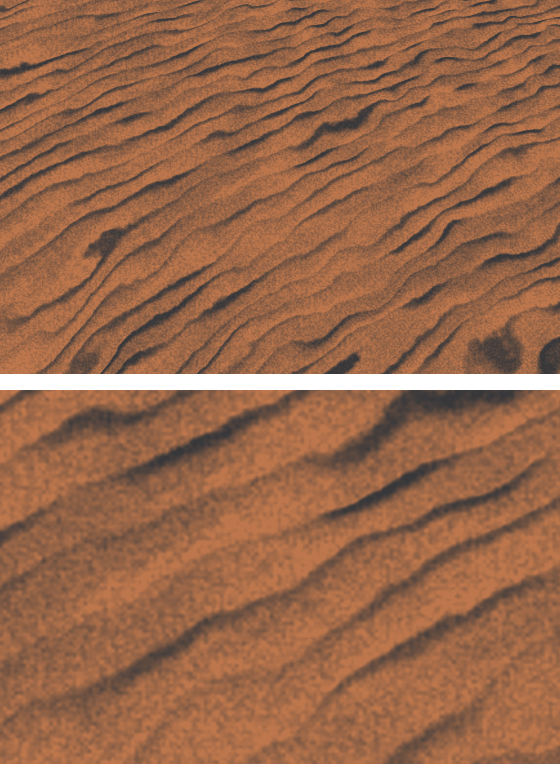
Top: the whole. Bottom: its middle third, enlarged.
Reproduce this texture procedurally as a Shadertoy shader.

```glsl
const vec3 SHADOW = vec3(0.22, 0.22, 0.23);
const vec3 SUNLIT = vec3(0.69, 0.44, 0.29);
const float NEAR_SPACING = 0.090; // ripple spacing at the lower edge
const float SPACING_LOSS = 0.062; // how much it shrinks towards the top
const float SLANT = 8.9;          // ripples crossed per unit of width

float hash(vec2 p) {
    return fract(sin(dot(p, vec2(127.1, 311.7))) * 43758.5453);
}

float noise(vec2 p) {
    vec2 cell = floor(p);
    vec2 f = fract(p);
    f = f * f * (3.0 - 2.0 * f);
    float low = mix(hash(cell), hash(cell + vec2(1.0, 0.0)), f.x);
    float high = mix(hash(cell + vec2(0.0, 1.0)), hash(cell + vec2(1.0, 1.0)), f.x);
    return mix(low, high, f.y);
}

vec2 rotate(vec2 p, float angle) {
    float c = cos(angle);
    float s = sin(angle);
    return vec2(c * p.x - s * p.y, s * p.x + c * p.y);
}

float fbm(vec2 p) {
    float sum = 0.0;
    float weight = 0.5;
    for (int i = 0; i < 4; i++) {
        sum += weight * (noise(p) - 0.5);
        p = rotate(p, 0.4) * 2.03 + 17.3;
        weight *= 0.5;
    }
    return sum;
}

// Ground position: x runs along the ripples, y counts them
vec2 groundPlane(vec2 p) {
    float spacing = NEAR_SPACING - SPACING_LOSS * p.y;
    float along = (p.x - 0.75) / spacing;
    float count = -log(spacing) / SPACING_LOSS - SLANT * p.x;
    return vec2(along, count);
}

// Bends and merges the ripples, more strongly in the foreground
float warpedPhase(vec2 ground, vec2 p) {
    float broad = noise(ground * vec2(0.27, 0.45)) - 0.5;
    float fine = noise(ground * vec2(0.85, 0.90) + 31.0) - 0.5;
    float rough = fbm(p * 38.0);
    float bend = mix(2.1, 0.9, smoothstep(0.0, 0.55, p.y));
    return ground.y + bend * (broad + 0.6 * fine) + 0.26 * rough;
}

// Shadow under a crest: firm upper edge, soft lower edge
float crestShadow(float f, float strength) {
    float width = mix(0.28, 0.52, strength);
    float lower = smoothstep(1.0 - width, 1.0 - 0.38 * width, f);
    float upper = 1.0 - smoothstep(0.86, 1.0, f);
    return lower * upper * strength;
}

// Two lattices half a right angle apart leave no visible grid
float sandGrain(vec2 p) {
    float straight = noise(p * 290.0) - 0.5;
    float diagonal = noise(rotate(p, 0.785) * 230.0 + 9.0) - 0.5;
    return 0.32 * straight + 0.32 * diagonal;
}

void mainImage(out vec4 fragColor, in vec2 fragCoord) {
    vec2 p = fragCoord / iResolution.y;
    vec2 ground = groundPlane(p);
    float phase = warpedPhase(ground, p);
    float f = fract(phase);

    // Each ripple breaks into short segments, sparser in the foreground
    float segment = noise(vec2(ground.x * 0.60, floor(phase) * 7.31));
    float patches = noise(ground * vec2(0.22, 0.30) + 60.0) - 0.5;
    float sparse = mix(0.08, 0.0, smoothstep(0.0, 0.4, p.y));
    float strength = smoothstep(0.05, 0.90, segment + 0.35 * patches - sparse);
    float shade = crestShadow(f, strength);

    // Sunlit slope with dents drawn out along the ripples
    float dip = smoothstep(0.0, 0.8, f) * (1.0 - smoothstep(0.84, 1.0, f));
    float slope = mix(0.96, 0.76, dip);
    float dents = 0.70 * fbm(vec2(ground.x * 0.5, phase * 1.3) + 5.0);
    float light = (slope + dents) * (1.0 - shade);

    light += sandGrain(p) * mix(1.0, 0.5, shade);
    vec3 color = mix(SHADOW, SUNLIT, clamp(light, 0.0, 1.12));
    fragColor = vec4(color, 1.0);
}
```
